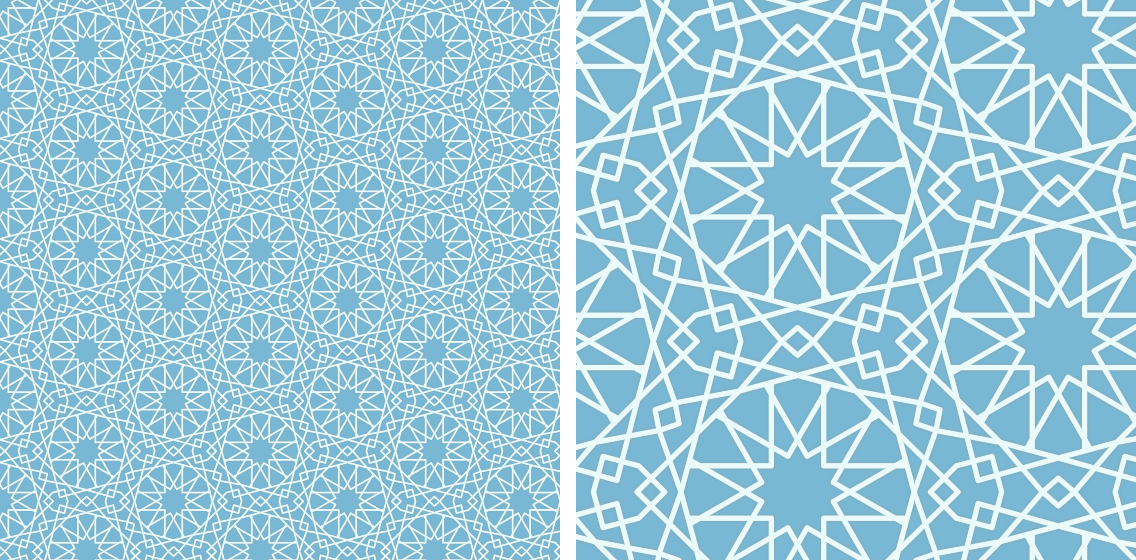
Left: the whole. Right: its middle third, enlarged.
Reproduce this pattern procedurally as a Shadertoy shader.

```glsl
// Pale line lattice of twelve-petal star rosettes on a hexagonal grid over sky blue.

const vec3 SKY = vec3(0.47, 0.72, 0.83);
const vec3 RIM = vec3(0.50, 0.69, 0.77);
const vec3 LINE = vec3(0.92, 0.985, 0.99);

const float SPACING = 0.1793;               // rosette spacing, in canvas heights
const vec2 ANCHOR = vec2(0.4652, 0.5531);   // centre of one rosette
const float HALF_WIDTH = 0.0088;            // of a line, in rosette spacings
const float RIM_WIDTH = 0.008;

// Key sizes, in rosette spacings
const float PETAL_HALF = 0.087;
const float RADIUS = 0.387;
const vec2 EDGE_MID = vec2(0.4330, 0.25);   // halfway to a neighbouring rosette

vec2 polar(float radius, float degrees) {
    float a = radians(degrees);
    return radius * vec2(cos(a), sin(a));
}

float segment(vec2 p, vec2 a, vec2 b) {
    vec2 ap = p - a, ab = b - a;
    return length(ap - ab * clamp(dot(ap, ab) / dot(ab, ab), 0.0, 1.0));
}

// Mirrors points lying above a ray from the origin
vec2 foldBelow(vec2 p, float degrees) {
    vec2 n = polar(1.0, degrees + 90.0);
    return p - 2.0 * max(dot(p, n), 0.0) * n;
}

// Offset from the nearest centre of the hexagonal lattice
vec2 hexCell(vec2 p) {
    vec2 cell = vec2(sqrt(3.0), 1.0);
    vec2 a = mod(p + 0.5 * cell, cell) - 0.5 * cell;
    vec2 b = mod(p, cell) - 0.5 * cell;
    return dot(a, a) < dot(b, b) ? a : b;
}

// Half a petal, folded to a fifteen degree wedge
float rosette(vec2 p, float halfPetal, float radius) {
    vec2 tip = vec2(2.0 * halfPetal, 0.0);
    vec2 valley = polar(halfPetal / sin(radians(45.0)), 15.0);
    vec2 notch = polar(halfPetal / sin(radians(15.0)), 15.0);
    vec2 corner = vec2(radius - halfPetal * tan(radians(15.0)), halfPetal);
    float d = segment(p, valley, tip);
    d = min(d, segment(p, tip, notch));
    d = min(d, segment(p, notch, corner));
    return min(d, segment(p, vec2(radius, 0.0), polar(radius * cos(radians(15.0)), 15.0)));
}

// Long strands and small squares, folded to a thirty degree wedge
float strands(vec2 p, float radius, vec2 mid) {
    vec2 squareNear = vec2(0.441, 0.0);
    vec2 squareFar = vec2(0.533, 0.0);
    vec2 kink = vec2(0.527, 0.0867);
    vec2 diamondSide = mid + polar(0.053, -60.0);
    vec2 diamondTop = mid - polar(0.046, 30.0);
    float d = segment(p, polar(radius, 30.0), squareFar);
    d = min(d, segment(p, squareNear, kink));
    d = min(d, segment(p, vec2(radius, 0.0), diamondSide));
    return min(d, segment(p, diamondSide, diamondTop));
}

void mainImage(out vec4 fragColor, in vec2 fragCoord) {
    vec2 uv = fragCoord / iResolution.y;
    float pixel = 1.0 / (iResolution.y * SPACING);

    // Symmetry folds: lattice, six-fold mirror, twelve-fold mirror
    vec2 p = abs(hexCell((uv - ANCHOR) / SPACING));
    p = foldBelow(p, 30.0);
    p.y = abs(p.y);
    vec2 petal = foldBelow(p, 15.0);

    float d = min(rosette(petal, PETAL_HALF, RADIUS), strands(p, RADIUS, EDGE_MID));
    d -= HALF_WIDTH;

    // Flat ground, soft dull rim, pale line
    vec3 color = mix(RIM, SKY, smoothstep(0.0, RIM_WIDTH + pixel, d));
    color = mix(LINE, color, smoothstep(-0.6 * pixel, 0.6 * pixel, d));
    fragColor = vec4(color, 1.0);
}
```
